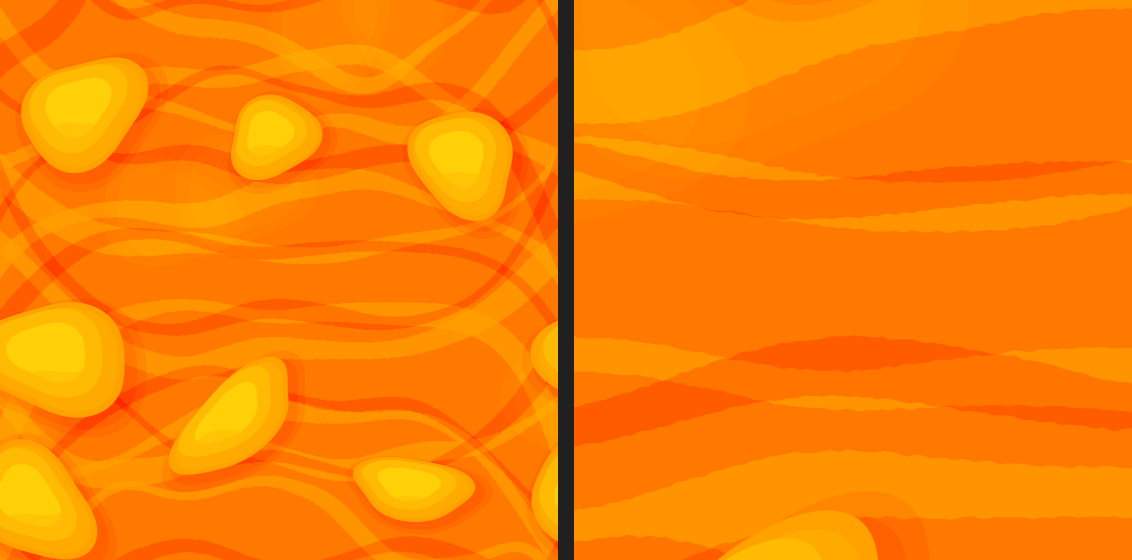
Left: the whole. Right: its middle third, enlarged.
Give the GLSL for this background, as a WebGL 1 fragment shader.

```glsl
precision highp float;
// Molten orange background: translucent light and dark strands bow across it,
// and glossy yellow pebbles with stepped tones and soft shadows lie on top.
// Everything is summed as a heat value, which is the green channel at the end.

uniform vec2 u_resolution;

const int STRAND_PAIRS = 10;
const int PEBBLES = 7;
const int GLOWS = 5;

float hash(float n) {
    return fract(sin(n * 12.9898) * 4375.85);
}

vec2 gradient(vec2 cell) {
    float angle = 6.2832 * hash(cell.x + cell.y * 17.31);
    return vec2(cos(angle), sin(angle));
}

float gradientNoise(vec2 p) {
    vec2 cell = floor(p);
    vec2 f = p - cell;
    vec2 s = f * f * f * (f * (f * 6.0 - 15.0) + 10.0);
    vec2 e = vec2(1.0, 0.0);
    float bottom = mix(dot(gradient(cell), f), dot(gradient(cell + e.xy), f - e.xy), s.x);
    float top = mix(dot(gradient(cell + e.yx), f - e.yx), dot(gradient(cell + e.xx), f - e.xx), s.x);
    return mix(bottom, top, s.y);
}

// Coverage of the area where d is below limit.
float inside(float d, float limit, float blur) {
    return 1.0 - smoothstep(limit - blur, limit + blur, d);
}

// Height of a strand: calm near mid canvas, wavy far from it, bent at the sides.
float strandHeight(float x, float level, float bow, float seed) {
    float side = pow(abs(2.0 * x - 1.0), mix(2.0, 6.0, hash(seed)));
    float sway = 0.02 + 0.38 * abs(level - 0.5);
    return level + bow * side + sway * gradientNoise(vec2(x * 3.7, seed * 3.0 + 0.4));
}

float strand(vec2 p, float level, float bow, float seed, float blur) {
    float e = 0.002;
    float height = strandHeight(p.x, level, bow, seed);
    float slope = (strandHeight(p.x + e, level, bow, seed) - height) / e;
    float width = 0.016 + 0.02 * gradientNoise(vec2(p.x * 2.6, seed * 5.0 + 0.5));
    float d = abs(p.y - height) / sqrt(1.0 + slope * slope);
    return inside(d, max(width, 0.005), blur);
}

// Relative distance to a rounded lopsided pebble; its outline is at 1.
float pebbleDistance(vec2 q, float radius, float stretch, float tilt, float seed) {
    float c = cos(tilt);
    float s = sin(tilt);
    q = vec2(c * q.x + s * q.y, c * q.y - s * q.x);
    q *= vec2(inversesqrt(stretch), sqrt(stretch));
    float a = atan(q.y, q.x);
    float outline = 1.0 + 0.1 * cos(3.0 * a + seed) + 0.05 * cos(2.0 * a - 2.0 * seed);
    return length(q) / (radius * outline);
}

// Three pebbles descend across the top, the others sink from the left side.
vec2 pebbleCenter(float i) {
    float j = i - 3.0;
    vec2 upper = vec2(0.15 + 0.34 * i, 0.8 - 0.045 * i);
    vec2 lower = vec2(fract(0.1 + 0.32 * j), 0.1 + 0.26 * exp(-0.55 * j * j));
    return i < 2.5 ? upper : lower;
}

// Offset from a center, wrapping at the left and right sides.
vec2 wrappedOffset(vec2 p, vec2 center) {
    return vec2(fract(p.x - center.x + 0.5) - 0.5, p.y - center.y);
}

float addPebble(float heat, vec2 p, float i, float blur) {
    vec2 q = wrappedOffset(p, pebbleCenter(i));
    float radius = 0.096 + 0.02 * cos((i - 3.0) * 1.7);
    float stretch = 1.2 + 1.2 * exp(-1.3 * (i - 4.5) * (i - 4.5));
    float tilt = 0.7 * cos((i - 4.0) * 1.7);
    float edge = blur / radius;
    vec2 light = radius * vec2(-0.1, 0.1);

    float shade = pebbleDistance(q + light * 1.2, radius, stretch, tilt, i);
    float body = pebbleDistance(q, radius, stretch, tilt, i);
    float core = pebbleDistance(q - light, radius, stretch, tilt, i);

    heat -= 0.05 * inside(shade, 1.2, edge) + 0.05 * inside(shade, 1.07, edge);
    heat = mix(heat, 0.635, inside(body, 1.0, edge));
    heat = mix(heat, 0.665, inside(body, 0.9, edge));
    heat = mix(heat, 0.73, inside(core, 0.77, edge));
    // A curved sheen splits the core into two tones.
    float sheen = q.x * 0.5 - q.y - 0.2 * radius * sin(q.x / radius * 3.0);
    float coreHeat = mix(0.77, 0.815, inside(sheen, 0.2 * radius, blur));
    return mix(heat, coreHeat, inside(core, 0.52, edge));
}

void main() {
    vec2 p = gl_FragCoord.xy / u_resolution;
    float blur = 0.7 / min(u_resolution.x, u_resolution.y);
    float heat = 0.475;

    // Faint round glows under the strands.
    for (int n = 0; n < GLOWS; n++) {
        float i = float(n);
        vec2 center = vec2(fract(0.43 + 0.29 * i), fract(0.66 + 0.32 * i));
        float d = pebbleDistance(wrappedOffset(p, center), 0.11, 1.2, i, i);
        heat += 0.02 * inside(d, 1.0, blur * 9.0) + 0.015 * inside(d, 0.8, blur * 9.0);
    }

    // Light and dark strands bow in opposite directions, with slightly ragged edges.
    vec2 ragged = p + vec2(0.0, 0.002 * gradientNoise(p * 130.0));
    float lightSum = 0.0;
    float darkSum = 0.0;
    for (int n = 0; n < STRAND_PAIRS; n++) {
        float i = float(n);
        float level = (i + 0.5) / float(STRAND_PAIRS);
        float bow = (mod(i, 2.0) * 2.0 - 1.0) * (0.13 + 0.14 * hash(i + 3.0));
        lightSum += strand(ragged, level, bow, i + 1.0, blur);
        darkSum += strand(ragged, 0.5 + (level - 0.5) * 1.4, -bow, i + 21.0, blur);
    }
    heat += 0.1 * min(lightSum, 1.4) - 0.115 * min(darkSum, 1.9);

    for (int n = 0; n < PEBBLES; n++) {
        heat = addPebble(heat, p, float(n), blur);
    }
    gl_FragColor = vec4(1.0, heat, 0.03 * smoothstep(0.66, 0.82, heat), 1.0);
}
```
